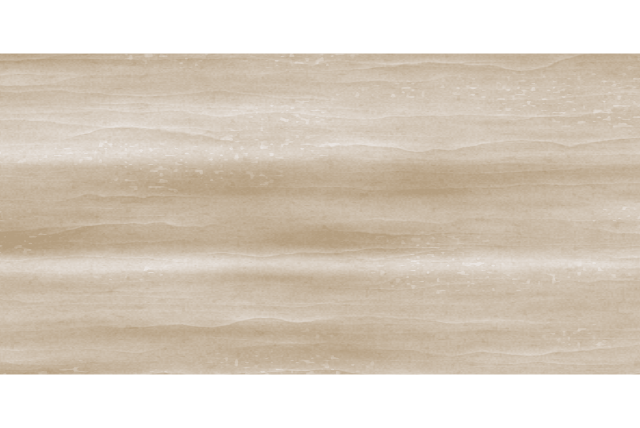
Write a Shadertoy shader that draws this texture.

```glsl
// Vein-cut travertine: a wide beige slab between two white margins.
// Broad sediment bands, stretched fractal streaks, crinkled one-sided seams,
// pale flecks and fine grain add up to one tone that drives a linear colour ramp.

#define SLAB_BOTTOM 0.125
#define SLAB_TOP 0.875
#define MID_COLOR vec3(0.797, 0.738, 0.663)
#define TONE_COLOR vec3(0.090, 0.120, 0.165)
#define WARP 0.022
#define BAND_GAIN 1.0
#define STREAK_GAIN 1.45
#define PATCH_GAIN 1.0
#define SEAM_GAIN 0.55
#define FLECK_GAIN 0.55
#define GRAIN_GAIN 0.32

float hash(vec2 p) {
    vec3 h = fract(vec3(p.xyx) * 0.1031);
    h += dot(h, h.yzx + 33.33);
    return fract((h.x + h.y) * h.z);
}

float noise(vec2 p) {
    vec2 cell = floor(p), f = fract(p);
    f = f * f * (3.0 - 2.0 * f);
    float low = mix(hash(cell), hash(cell + vec2(1, 0)), f.x);
    float high = mix(hash(cell + vec2(0, 1)), hash(cell + vec2(1, 1)), f.x);
    return mix(low, high, f.y);
}

// Fractal noise centred on zero
float fbm(vec2 p) {
    float sum = 0.0, gain = 0.5;
    for (int i = 0; i < 5; i++) {
        sum += gain * (noise(p) - 0.5);
        p = p * 2.03 + 17.3;
        gain *= 0.52;
    }
    return sum;
}

float bell(float y, float center, float width) {
    float d = (y - center) / width;
    return exp(-d * d);
}

// Broad light and dark beds, the dark ones broken into patches
float beds(vec2 p) {
    float patchy = clamp(0.95 + 2.2 * fbm(p * vec2(1.7, 5.0) + 4.0), 0.2, 1.6);
    float light = 0.55 * bell(p.y, 0.645, 0.028) + 0.50 * bell(p.y, 0.382, 0.018)
                + 0.22 * bell(p.y, 0.740, 0.040);
    float dark = 0.60 * bell(p.y, 0.560, 0.038) + 0.48 * bell(p.y, 0.450, 0.040)
               + 0.35 * bell(p.y, 0.860, 0.035) + 0.20 * bell(p.y, 0.215, 0.020);
    return light - dark * patchy;
}

// Wavy seams: a sharp pale crest that fades upward, with a soft shadow below
float seams(vec2 p, float count, float seed, float pixel) {
    float wave = 1.7 * fbm(vec2(p.x * 2.6, p.y * count * 0.3) + seed);
    float s = p.y * count + wave;
    float id = floor(s + 0.5);
    float d = s - id;
    float presence = smoothstep(0.42, 0.8, noise(vec2(p.x * 3.2 + seed, id * 7.3 + seed)));
    float crest = exp(-max(d, 0.0) * 8.0);
    float shadow = -0.45 * exp(min(d, 0.0) * 9.0);
    float aa = pixel * count;
    return presence * mix(shadow, crest, smoothstep(-aa, aa, d));
}

void mainImage(out vec4 fragColor, in vec2 fragCoord) {
    vec2 p = fragCoord / iResolution.y;
    float pixel = 1.0 / iResolution.y;

    // Gentle bending of the layers
    vec2 q = p;
    q.y += WARP * fbm(p * vec2(2.2, 5.0)) + 0.006 * fbm(p * vec2(9.0, 14.0) + 31.0);

    // Sediment
    float tone = 0.05 + BAND_GAIN * beds(q);
    tone += STREAK_GAIN * fbm(q * vec2(1.4, 23.0) + 8.0);
    tone += PATCH_GAIN * fbm(q * vec2(2.6, 9.0) + 52.0);

    // Seams at three spacings, finer ones fainter
    float count = 15.0, gain = SEAM_GAIN;
    for (int i = 0; i < 3; i++) {
        tone += gain * seams(q, count, 11.0 + 23.0 * float(i), pixel);
        count *= 1.8;
        gain *= 0.75;
    }

    // Flecks gathered in clusters, then pits and grain
    float cluster = smoothstep(0.0, 0.2, fbm(q * vec2(3.0, 14.0) + 77.0));
    float fleck = smoothstep(0.70, 0.92, noise(p * vec2(85.0, 190.0)));
    float pit = smoothstep(0.78, 0.95, noise(p * vec2(70.0, 150.0) + 40.0));
    tone += FLECK_GAIN * cluster * fleck - 0.22 * pit;
    tone += GRAIN_GAIN * (noise(p * vec2(230.0, 310.0)) - 0.5);
    tone += 0.28 * fbm(p * vec2(28.0, 45.0) + 9.0);

    // Slab on white
    vec3 stone = MID_COLOR + TONE_COLOR * clamp(tone, -0.95, 1.3);
    float slab = smoothstep(-0.5, 0.5, (p.y - SLAB_BOTTOM) / pixel)
               * smoothstep(-0.5, 0.5, (SLAB_TOP - p.y) / pixel);
    fragColor = vec4(mix(vec3(1.0), stone, slab), 1.0);
}
```
